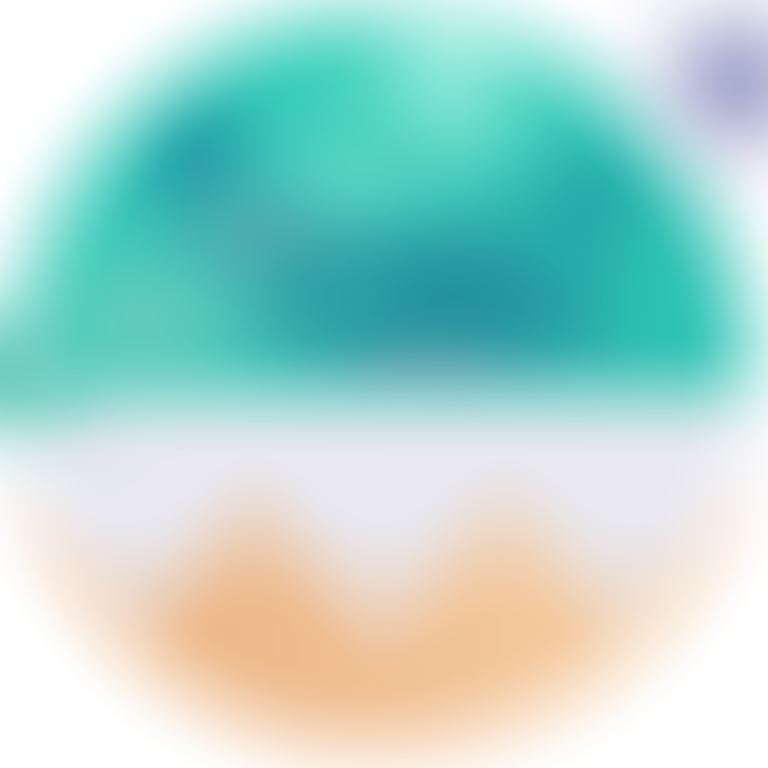
Give the GLSL for this background, as a Shadertoy shader.

```glsl
// Soft blurred disc: a teal upper dome over lilac and warm peach, on white.

// Mixes an elliptical Gaussian glow into a colour.
vec3 glow(vec3 base, vec2 uv, vec2 center, vec2 radius, vec3 tint, float strength) {
    vec2 d = (uv - center) / radius;
    return mix(base, tint, strength * exp(-dot(d, d)));
}

// Teal dome with dark, bright and pale patches.
vec3 domeColor(vec2 uv) {
    vec3 c = vec3(0.22, 0.81, 0.73);
    c = glow(c, uv, vec2(0.59, 0.61), vec2(0.26, 0.13), vec3(0.13, 0.57, 0.62), 1.0);
    c = glow(c, uv, vec2(0.77, 0.73), vec2(0.10, 0.10), vec3(0.13, 0.65, 0.66), 0.80);
    c = glow(c, uv, vec2(0.26, 0.785), vec2(0.09, 0.10), vec3(0.14, 0.63, 0.66), 0.95);
    c = glow(c, uv, vec2(0.35, 0.69), vec2(0.11, 0.08), vec3(0.33, 0.65, 0.69), 0.80);
    c = glow(c, uv, vec2(0.41, 0.62), vec2(0.09, 0.07), vec3(0.16, 0.61, 0.64), 0.70);
    c = glow(c, uv, vec2(0.585, 0.92), vec2(0.11, 0.13), vec3(0.56, 0.91, 0.85), 0.90);
    c = glow(c, uv, vec2(0.46, 0.78), vec2(0.10, 0.07), vec3(0.36, 0.84, 0.77), 0.70);
    c = glow(c, uv, vec2(0.19, 0.58), vec2(0.14, 0.10), vec3(0.42, 0.80, 0.75), 0.75);
    c = glow(c, uv, vec2(0.56, 0.525), vec2(0.12, 0.05), vec3(0.37, 0.61, 0.67), 0.60);
    return glow(c, uv, vec2(0.88, 0.62), vec2(0.09, 0.12), vec3(0.17, 0.77, 0.70), 0.80);
}

// Lilac band that meets the peach along a wavy, blurred border.
vec3 lowerColor(vec2 uv) {
    vec3 lilac = vec3(0.91, 0.91, 0.935);
    vec3 peach = mix(vec3(0.93, 0.725, 0.54), vec3(0.955, 0.79, 0.62),
                     smoothstep(0.25, 0.80, uv.x));
    float border = 0.262 - 0.043 * cos(6.2832 * (uv.x - 0.495) / 0.325);
    return mix(peach, lilac, smoothstep(-0.115, 0.115, uv.y - border));
}

void mainImage(out vec4 fragColor, in vec2 fragCoord) {
    vec2 uv = fragCoord / iResolution.xy;

    // Dome above, warm band below
    vec3 inside = mix(lowerColor(uv), domeColor(uv), smoothstep(0.40, 0.57, uv.y));

    // Blurred disc on white
    float disc = 1.0 - smoothstep(0.385, 0.57, length(uv - vec2(0.498, 0.505)));
    vec3 color = mix(vec3(1.0), inside, disc);

    // Teal spill at the left edge, violet glow in the upper right corner
    color = glow(color, uv, vec2(0.0, 0.515), vec2(0.11, 0.085), vec3(0.40, 0.79, 0.73), 0.90);
    color = glow(color, uv, vec2(0.96, 0.893), vec2(0.105, 0.10), vec3(0.65, 0.67, 0.81), 0.95);

    fragColor = vec4(color, 1.0);
}
```
